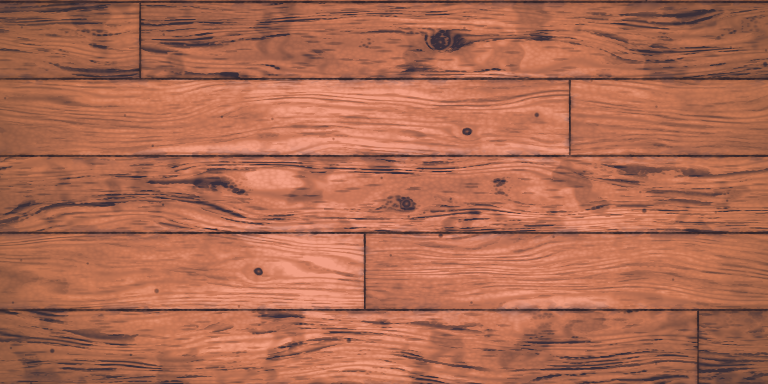
Reproduce this texture procedurally as a WebGL 1 fragment shader.

```glsl
precision highp float;
// Weathered floor of five courses of wooden boards, with grain, knots, stains and dark gaps.
uniform vec2 u_resolution;

const float COURSE_HEIGHT = 0.2005;
const float TOP_MARGIN = 0.005;
const float GAP_HALF_WIDTH = 0.0023;

vec2 hash2(vec2 p) {
  vec3 q = fract(p.xyx * vec3(0.1031, 0.1030, 0.0973));
  q += dot(q, q.yzx + 33.33);
  return fract((q.xx + q.yz) * q.zy);
}

// Layered sines, roughly -1 to 1; a higher gain is rougher
float waves(vec2 p, float gain) {
  float sum = 0.0, amp = 0.5;
  for (int i = 0; i < 5; i++) {
    p = mat2(0.8, 0.6, -0.6, 0.8) * p * 1.7 + 1.3;
    sum += amp * sin(p.x + 1.5 * sin(p.y));
    amp *= gain;
  }
  return sum;
}

// Cellular noise: distance to the nearest point, and its random value
vec2 cells(vec2 p) {
  vec2 base = floor(p), nearest = vec2(9.0, 0.0);
  for (int j = -1; j <= 1; j++) {
    for (int i = -1; i <= 1; i++) {
      vec2 id = base + vec2(float(i), float(j));
      vec2 jitter = hash2(id + 50.0);
      float d = distance(p, id + jitter);
      if (d < nearest.x) nearest = vec2(d, fract(jitter.x * 17.0 + jitter.y * 31.0));
    }
  }
  return nearest;
}

// Where the butt joint falls in a course; beyond the canvas means none is seen
float jointX(float row) {
  return mod(0.365 + row * (1.1608 - 0.04183 * row), 2.521);
}

// Main knot of a course, relative to the middle of its board
vec2 knotCenter(float row) {
  return vec2(1.147 + row * (0.184 - 0.114 * row),
              -(0.1 * sin(1.9 * row - 0.9) + 0.1) * COURSE_HEIGHT);
}

// Round dark spots on some of the cells
float spots(vec2 p, float scale, float radius, float rarity, float blur) {
  vec2 c = cells(p * scale);
  return step(rarity, c.y) * (1.0 - smoothstep(radius - blur, radius + blur, c.x / scale));
}

vec3 woodColor(float tone) {
  vec3 charred = vec3(0.23, 0.185, 0.225);
  vec3 brown = vec3(0.55, 0.345, 0.275);
  vec3 amber = vec3(0.80, 0.48, 0.35);
  vec3 pale = vec3(0.95, 0.63, 0.51);
  vec3 c = mix(charred, brown, clamp(tone / 0.4, 0.0, 1.0));
  c = mix(c, amber, clamp((tone - 0.4) / 0.4, 0.0, 1.0));
  return mix(c, pale, clamp((tone - 0.8) / 0.25, 0.0, 1.0));
}

void main() {
  float pixel = 1.0 / u_resolution.y;
  vec2 p = gl_FragCoord.xy * pixel;

  // Board layout; "across" grows upward from the middle of the board
  float down = (1.0 - p.y - TOP_MARGIN) / COURSE_HEIGHT;
  float row = floor(down);
  float across = (0.5 - fract(down)) * COURSE_HEIGHT;
  float joint = p.x - jointX(row);
  float side = step(0.0, joint);
  vec2 seed = hash2(vec2(row + 3.0, side + 7.0)) * 40.0;
  float edge = min(0.5 * COURSE_HEIGHT - abs(across), abs(joint));
  edge += 0.0007 * waves(p * 40.0, 0.8);

  // Grain bends around the knot and closes into rings on it
  float hasKnot = step(-0.5, row) * step(row, 3.5);
  vec2 fromKnot = vec2(p.x, across) - knotCenter(row);
  float radius = length(fromKnot * vec2(0.85, 1.0)) + 0.0015 * waves(p * 70.0, 0.6);
  vec2 reach = fromKnot / vec2(0.10, 0.035);
  float bulge = 0.75 * hasKnot * exp(-dot(reach, reach));
  float grain = fromKnot.y * (1.0 - bulge);
  grain += 0.046 * (1.0 - bulge) * waves(vec2(p.x * 2.5, across * 11.0) + seed, 0.42);
  grain = mix(grain, radius, hasKnot * exp(-radius * radius / 0.0005));
  float ring = 0.5 + 0.5 * sin(grain * 400.0 + 2.0 * sin(grain * 97.0) + seed.x);

  // Fine grit, fibres and short dark pores along the grain
  float grit = cells(p * vec2(75.0, 110.0)).x;
  float fibre = cells(vec2(p.x * 14.0, grain * 100.0) + seed).x;
  vec2 pore = cells(vec2(p.x * 17.0, across * 95.0 + grain * 30.0) + seed.yx);
  float pores = step(0.72, pore.y) * (1.0 - smoothstep(0.15, 0.5, pore.x));
  float texture = 0.5 * grit + 0.5 * fibre - 0.47;

  // Broad light and dark areas, then growth rings broken up by the texture
  float worn = 1.0 - mod(row, 2.0);
  float broad = waves(vec2(p.x * 1.7, across * 8.0) + seed.yx, 0.5);
  float patches = waves(vec2(p.x * 4.0, grain * 26.0) + seed.yx, 0.7);
  float tone = 0.94 - 0.10 * worn - 0.10 * side * step(0.5, row) - 0.07 * step(row, 0.5);
  tone += 0.17 * broad + 0.11 * patches - 0.30 * texture;
  tone -= (0.13 + 0.16 * patches) * ring * ring * (1.0 - 1.2 * texture);
  tone -= (0.13 + 0.12 * worn) * pores;

  // Dark ragged streaks, heavier on the worn courses and toward the ends
  float wear = mix(0.4, 1.0, worn);
  float streak = waves(vec2(p.x * 4.2, grain * 36.0) + seed + 9.0, 0.8);
  float ragged = streak - 1.1 * texture + 0.2 * abs(p.x - 1.0);
  float stain = smoothstep(0.38, 0.85, ragged);
  tone -= wear * stain * (0.17 + 0.38 * ring);
  float blotch = waves(p * vec2(8.0, 9.0) + seed, 0.75) - 0.5 * texture;
  tone -= 0.24 * wear * smoothstep(0.3, 0.85, blotch);

  // A long ragged split that comes and goes along the grain
  float opening = smoothstep(0.1, 0.6, waves(vec2(p.x * 4.0, row * 5.0), 0.75));
  float split = abs(grain + 0.012 + 0.006 * texture);
  float splitWidth = 0.003 * opening;
  tone -= 0.4 * wear * opening * (1.0 - smoothstep(splitWidth, splitWidth + 0.002, split));

  // Knots, nail holes and specks
  float core = hasKnot * (1.0 - smoothstep(0.008, 0.0125, radius));
  tone -= 0.25 * hasKnot * exp(-radius / 0.016);
  tone = mix(tone, 0.02 + 0.4 * smoothstep(0.007, 0.0, radius), 0.95 * core);
  tone -= 0.55 * spots(p, 4.0, 0.0055, 0.76, 0.003);
  tone -= 0.35 * spots(p + 4.0, 13.0, 0.003, 0.86, 0.002);

  // Light falls off toward the corners
  vec2 offCenter = (p - vec2(1.03, 0.47)) * vec2(0.75, 1.0);
  float falloff = dot(offCenter, offCenter);
  tone *= 1.13 - 0.72 * falloff;
  vec3 color = woodColor(tone);
  color *= mix(vec3(1.0, 0.985, 1.02), vec3(1.0, 1.0, 0.92), min(1.4 * falloff, 1.0));

  // Dusty grime beside the gaps, then the thin uneven gaps
  float grime = smoothstep(0.0, 0.6, waves(p * vec2(13.0, 30.0), 0.8) - texture);
  color = mix(color, vec3(0.35, 0.27, 0.30), 0.55 * grime * exp(-edge / 0.010));
  color *= 1.0 - 0.25 * exp(-max(edge, 0.0) / 0.005);
  float gap = clamp((GAP_HALF_WIDTH - edge) / pixel + 0.5, 0.0, 1.0);
  float depth = 0.85 + 0.25 * waves(p * 14.0 + 2.0, 0.7);
  color = mix(color, vec3(0.20, 0.145, 0.16), gap * clamp(depth, 0.0, 1.0));

  gl_FragColor = vec4(color, 1.0);
}
```
